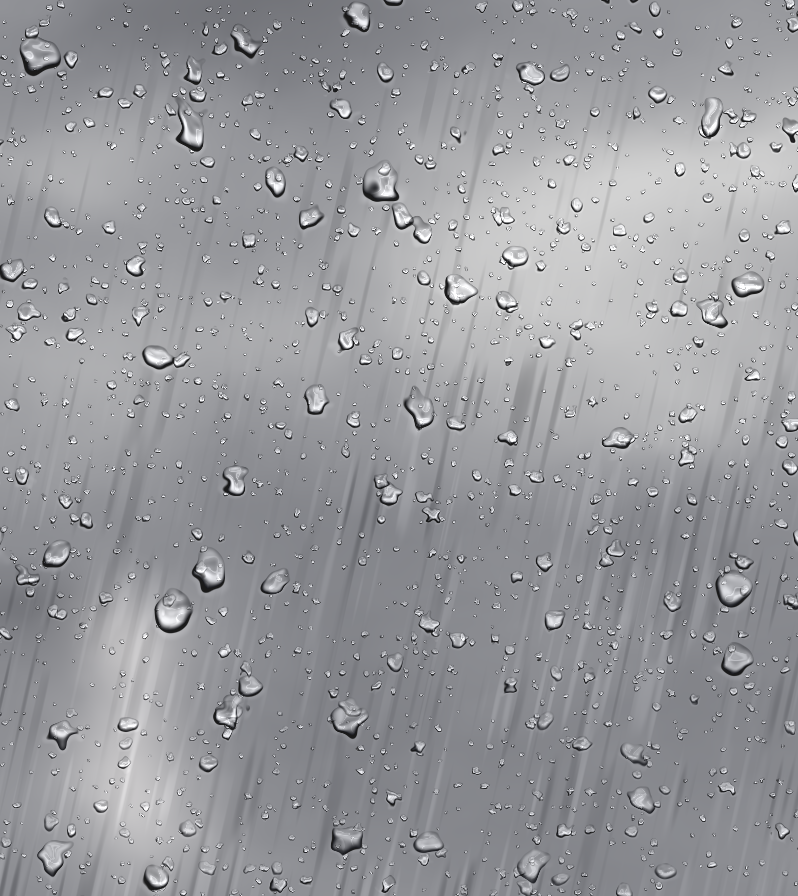
A Shadertoy shader for this texture:

```glsl
float hash(vec2 p) {
    return fract(sin(dot(p, vec2(127.1, 311.7))) * 43758.5453);
}

vec2 hash2(vec2 p) {
    return vec2(hash(p), hash(p + 41.3));
}

float noise(vec2 p) {
    vec2 i = floor(p), f = fract(p);
    f = f * f * (3.0 - 2.0 * f);
    return mix(mix(hash(i), hash(i + vec2(1, 0)), f.x),
               mix(hash(i + vec2(0, 1)), hash(i + vec2(1, 1)), f.x), f.y);
}

float fbm(vec2 p) {
    float sum = 0.0, amp = 0.5;
    for (int i = 0; i < 5; i++) {
        sum += amp * noise(p);
        p = mat2(1.6, 1.2, -1.2, 1.6) * p + 7.3;
        amp *= 0.5;
    }
    return sum;
}

// Soft elliptical patch of light
float glow(vec2 p, vec2 center, vec2 size) {
    vec2 d = (p - center) / size;
    return exp(-dot(d, d));
}

vec3 cloudySky(vec2 p) {
    vec2 warp = vec2(fbm(p * 4.0), fbm(p * 4.0 + 19.0)) - 0.5;
    vec2 q = p + 0.14 * warp;
    float shade = 0.565 + 0.16 * (fbm(q * vec2(3.0, 5.0) + 3.0) - 0.48);
    shade += 0.22 * glow(q, vec2(0.64, 0.72), vec2(0.24, 0.13));
    shade += 0.15 * glow(q, vec2(0.86, 0.81), vec2(0.17, 0.10));
    shade += 0.13 * glow(q, vec2(0.06, 0.82), vec2(0.20, 0.06));
    shade += 0.13 * glow(q, vec2(0.18, 0.61), vec2(0.30, 0.11));
    shade += 0.08 * glow(q, vec2(0.72, 0.58), vec2(0.20, 0.08));
    shade -= 0.08 * glow(q, vec2(0.25, 0.96), vec2(0.35, 0.06));
    shade -= 0.06 * glow(q, vec2(0.70, 0.41), vec2(0.25, 0.07));
    shade -= 0.08 * glow(q, vec2(0.02, 0.30), vec2(0.12, 0.06));
    float sun = 0.23 * glow(q, vec2(0.14, 0.27), vec2(0.07, 0.07))
              + 0.25 * glow(q, vec2(0.12, 0.12), vec2(0.09, 0.09));
    vec3 coolTint = vec3(-0.008, -0.003, 0.018) * smoothstep(0.85, 0.5, shade);
    return shade + coolTint + sun * vec3(1.0, 0.96, 0.90);
}

// Thin slanted trails of falling rain
float rainStreaks(vec2 p, float seed) {
    float slant = p.x - 0.22 * p.y;
    float trail = noise(vec2(slant * 150.0, p.y * 9.0) + seed);
    return smoothstep(0.62, 0.95, trail) * noise(p * 7.0 + seed);
}

// Paints one drop; n is the position in units of its radius
vec3 shadeDrop(vec3 sky, vec2 n, float seed, float strength, float blur) {
    float len = length(n);
    float inside = smoothstep(blur, -blur, len - 1.0);
    float ripple = noise(n * vec2(2.2, 3.2) + seed * 91.0);
    float light = 0.05 + 0.30 * (ripple - 0.45);

    // Dark lower crescent, thin outline and bright reflections
    float crescent = smoothstep(0.82, 1.12, length(n - vec2(0.08, 0.30)));
    float outline = smoothstep(0.68, 1.0, len) * (0.55 + 0.45 * ripple);
    float gleam = smoothstep(0.28, 0.05, abs(length(n - vec2(0.1, 0.45)) - 0.8));
    gleam *= smoothstep(0.95, 0.7, len) * smoothstep(0.3, -0.2, n.y);
    float fold = smoothstep(0.10, 0.02, abs(ripple - 0.5)) * smoothstep(0.9, 0.5, len);
    light += 0.17 * gleam + 0.12 * fold - 0.46 * crescent - 0.26 * outline;

    float halo = smoothstep(1.5, 1.05, len) * smoothstep(0.2, -0.7, n.y);
    vec3 glass = mix(sky, vec3(0.62, 0.625, 0.64), 0.35) + light * strength;
    return mix(sky + 0.06 * halo * strength, max(glass, 0.1), inside);
}

// Scatters drops over a jittered grid; radii are in cells
vec3 addDrops(vec3 col, vec2 p, float cells, vec2 radii, float density, float pixel) {
    vec2 g = p * cells, home = floor(g);
    for (int j = -1; j <= 1; j++)
    for (int i = -1; i <= 1; i++) {
        vec2 id = home + vec2(i, j);
        vec2 key = id + cells * 1.7;
        if (hash(key + 5.1) > density) continue;
        vec2 rnd = hash2(key + 13.7);
        float r = mix(radii.x, radii.y, rnd.x * rnd.x);
        vec2 q = (g - id - 0.1 - 0.8 * hash2(key)) / r;
        if (dot(q, q) > 9.0) continue;

        // Irregular outline, stretched along a random tilt
        vec2 bend = vec2(noise(q * 1.1 + rnd * 60.0), noise(q * 1.1 + rnd * 37.0 + 9.0));
        vec2 n = q + (bend - 0.5) * mix(0.3, 1.3, rnd.y);
        float tilt = 3.14 * hash(key + 23.0);
        vec2 axis = vec2(cos(tilt), sin(tilt));
        float stretch = 0.5 * hash(key + 31.0);
        n -= axis * dot(n, axis) * stretch * 0.8;
        n *= 1.0 + 0.3 * stretch;

        float pale = smoothstep(0.6, 0.1, p.y) * hash(key + 47.0);
        col = shadeDrop(col, n, rnd.y, 1.15 - 0.6 * pale, pixel * cells / r);
    }
    return col;
}

void mainImage(out vec4 fragColor, in vec2 fragCoord) {
    vec2 p = fragCoord / iResolution.y;
    float pixel = 0.8 / iResolution.y;

    vec3 col = cloudySky(p);
    col -= 0.14 * rainStreaks(p, 2.0) * smoothstep(1.0, 0.75, p.y);
    col += 0.10 * rainStreaks(p, 57.0) * smoothstep(0.9, 0.2, p.y);

    // Drops from fine spray to large beads
    col = addDrops(col, p, 105.0, vec2(0.14, 0.38), 0.17, pixel);
    col = addDrops(col, p, 46.0, vec2(0.15, 0.32), 0.27, pixel);
    col = addDrops(col, p, 22.0, vec2(0.16, 0.29), 0.26, pixel);
    col = addDrops(col, p, 9.0, vec2(0.12, 0.19), 0.30, pixel);

    fragColor = vec4(clamp(col, 0.0, 1.0), 1.0);
}
```
